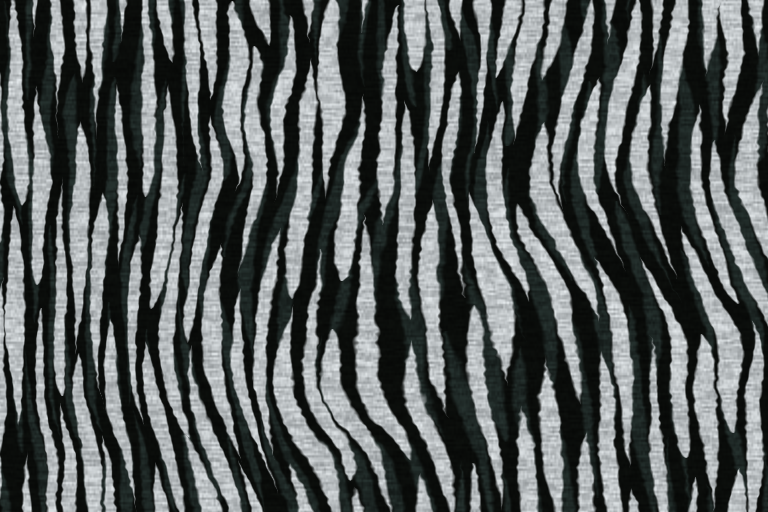
A Shadertoy shader for this texture:

```glsl
const vec3 BLACK = vec3(0.038, 0.047, 0.039);
const vec3 GHOST_GREY = vec3(0.115, 0.152, 0.143);
const vec3 LIGHT_SHADE = vec3(0.56, 0.58, 0.59);
const vec3 LIGHT_TINT = vec3(0.90, 0.92, 0.93);
const float SPACING = 0.050;         // between stripe columns, in canvas heights
const float STRIPE_LENGTH = 0.47;
const float SHORTEST_MARGIN = -0.05; // tips reach past the cell when negative
const float LONGEST_MARGIN = 0.13;
const float LIGHT_WIDTH = 0.0172;    // widest half width
const float GHOST_WIDTH = 0.0122;
const float TAPER = 0.70;            // higher gives sharper tips
const float TIP_CUT = 0.17;          // trims hair-thin ends
const float LEAN = 0.050;
const float BOW = 0.070;
const float CURL = 0.220;
const float SWAY = 0.19;
const float WOBBLE = 0.024;
const float ROUGHNESS = 0.0045;
const float SOFTNESS = 0.0030;

float hash(vec2 p) {
    return fract(sin(dot(p, vec2(127.1, 311.7))) * 43758.55);
}

float noise(vec2 p) {
    vec2 cell = floor(p);
    vec2 f = fract(p);
    f = f * f * (3.0 - 2.0 * f);
    float low = mix(hash(cell), hash(cell + vec2(1, 0)), f.x);
    float high = mix(hash(cell + vec2(0, 1)), hash(cell + vec2(1, 1)), f.x);
    return mix(low, high, f.y);
}

float signedNoise(vec2 p) {
    return noise(p) - 0.5;
}

// Long bends, small wobbles and frayed outlines.
vec2 bend(vec2 p) {
    float x = p.x
        + SWAY * signedNoise(p * vec2(1.5, 2.7) + 4.2)
        + WOBBLE * signedNoise(p * 9.0 + 31.0)
        + ROUGHNESS * signedNoise(p * vec2(50.0, 45.0))
        + ROUGHNESS * signedNoise(p * vec2(90.0, 115.0) + 71.0);
    return vec2(x, p.y);
}

// Signed distance to one tapered stripe; "along" runs from 0 to 1 in its cell.
float spindle(float x, float along, vec2 id, float width) {
    float start = mix(SHORTEST_MARGIN, LONGEST_MARGIN, hash(id + 21.3));
    float end = 1.0 - mix(SHORTEST_MARGIN, LONGEST_MARGIN, hash(id + 27.1));
    float u = (along - start) / (end - start);
    if (u <= 0.0 || u >= 1.0) return 1.0;
    float middle = along - 0.5;
    float centre = 0.35 * SPACING * (hash(id + 2.3) - 0.5)
        + LEAN * (hash(id + 5.1) - 0.5) * middle
        + BOW * (hash(id + 8.9) - 0.5) * middle * middle
        + CURL * (hash(id + 11.6) - 0.5) * middle * middle * middle;
    float skewed = pow(u, mix(0.55, 1.7, hash(id + 13.7)));
    float profile = pow(4.0 * skewed * (1.0 - skewed), TAPER);
    float halfWidth = width * mix(0.7, 1.3, hash(id + 17.9));
    return abs(x - centre) - halfWidth * mix(-TIP_CUT, 1.0, profile);
}

// Nearest stripe; neighbouring columns are staggered so their tips interlock.
float stripes(vec2 p, float width, float seed) {
    float nearest = 1.0;
    float home = floor(p.x / SPACING);
    for (int i = -2; i <= 2; i++) {
        float column = home + float(i);
        float x = p.x - (column + 0.5) * SPACING;
        float stagger = 0.5 * column + 0.35 * hash(vec2(column, seed));
        float y = p.y / STRIPE_LENGTH + stagger;
        for (int j = -1; j <= 1; j++) {
            float cell = floor(y) + float(j);
            vec2 id = vec2(column, cell) + seed;
            nearest = min(nearest, spindle(x, y - cell, id, width));
        }
    }
    return nearest;
}

void mainImage(out vec4 fragColor, in vec2 fragCoord) {
    vec2 p = fragCoord / iResolution.y;
    float edge = max(SOFTNESS, 0.7 / iResolution.y);
    vec2 bent = bend(p);

    // Swelling along each stripe
    float swell = 0.008 * signedNoise(p * vec2(14.0, 11.0) + 57.0);
    float lightDistance = stripes(bent, LIGHT_WIDTH, 11.0) + swell;
    float light = 1.0 - smoothstep(-edge, edge, lightDistance);

    // Dim stripes wandering through the gaps
    vec2 drifted = bent + vec2(0.5 * SPACING, 0.0);
    drifted.x += 0.06 * signedNoise(p * vec2(3.0, 4.0) + 83.0);
    float ghostDistance = stripes(drifted, GHOST_WIDTH, 47.0) - swell;
    float ghost = 1.0 - smoothstep(-1.5 * edge, 1.5 * edge, ghostDistance);

    // Woven cloth: slubby horizontal threads over a fine warp
    float weft = noise(p * vec2(50.0, 230.0) + 7.0);
    float warp = noise(p * vec2(260.0, 130.0) + 13.0);
    float weave = 0.6 * weft + 0.4 * warp;
    float patches = signedNoise(p * 6.0 + 211.0);

    vec3 dark = mix(BLACK, GHOST_GREY, ghost) * (0.6 + 0.8 * weave);
    vec3 cloth = mix(LIGHT_SHADE, LIGHT_TINT, clamp(weave + 0.15 * patches, 0.0, 1.0));
    fragColor = vec4(mix(dark, cloth, light), 1.0);
}
```
